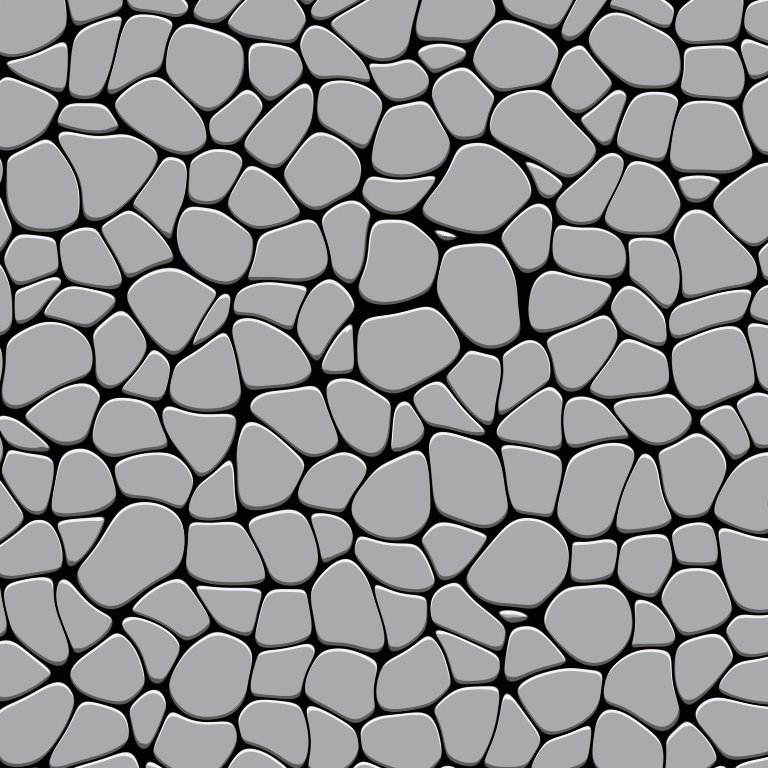
A WebGL 1 fragment shader for this texture:

```glsl
precision highp float;
// Rounded grey pebbles packed over black, lit from above.
// A weighted cellular pattern sets the stones; a soft minimum over the
// distances to their borders rounds the corners and gives the rim normal.

uniform vec2 u_resolution;

const float STONES_ACROSS = 12.5;
const float MAX_WEIGHT = 0.55;
const float HALF_GAP = 0.018;

const vec3 GAP_COLOUR = vec3(0.01);
const vec3 STONE_COLOUR = vec3(0.66, 0.665, 0.68);
const vec3 RIM_LIGHT = vec3(0.95, 0.95, 0.96);
const vec3 RIM_SHADE = vec3(0.36, 0.36, 0.37);

vec3 hash3(vec2 cell) {
  vec3 q = fract(cell.xyx * vec3(0.1031, 0.1030, 0.0973));
  q += dot(q, q.yxz + 33.33);
  return fract((q.xxy + q.yzz) * q.zyx);
}

// Centre (xy) and weight (z) of the stone that belongs to a grid cell.
vec3 stoneAt(vec2 cell, float maxWeight) {
  vec3 h = hash3(cell + 17.0);
  return vec3(cell + 0.5 + 0.8 * (h.xy - 0.5), maxWeight * h.z * h.z);
}

// Layered sines bend straight borders into gentle curves.
vec2 bend(vec2 p, float amount) {
  p += amount * sin(p.yx * 2.3 + 1.7 * sin(p * 0.9 + vec2(0.4, 2.1)));
  return p + 0.5 * amount * sin(p.yx * 4.1 + vec2(2.6, 0.7));
}

// Grid cell of the stone that owns point p.
vec2 ownerCell(vec2 p, float maxWeight) {
  vec2 base = floor(p);
  vec2 owner = base;
  float best = 100.0;
  for (int y = -2; y <= 2; y++) {
    for (int x = -2; x <= 2; x++) {
      vec2 cell = base + vec2(float(x), float(y));
      vec3 stone = stoneAt(cell, maxWeight);
      vec2 away = p - stone.xy;
      float power = dot(away, away) - stone.z;
      if (power < best) {
        best = power;
        owner = cell;
      }
    }
  }
  return owner;
}

// Soft distance to the rim (x) and outward unit normal (yz).
vec3 stoneRim(vec2 p, vec2 owner, float maxWeight) {
  vec3 own = stoneAt(owner, maxWeight);
  float rounding = 0.055 + 0.08 * own.z;
  float total = 0.0;
  vec2 outward = vec2(0.0);
  for (int y = -2; y <= 2; y++) {
    for (int x = -2; x <= 2; x++) {
      if (x != 0 || y != 0) {
        vec3 other = stoneAt(owner + vec2(float(x), float(y)), maxWeight);
        vec2 toOther = other.xy - own.xy;
        float spacing = max(length(toOther), 0.001);
        vec2 toP = p - own.xy;
        float border = 0.5 * (spacing + (own.z - other.z) / spacing)
                     - dot(toP, toOther) / spacing;
        float share = exp(-border / rounding);
        total += share;
        outward += share * toOther / spacing;
      }
    }
  }
  total = max(total, 1e-20);
  outward /= total;
  return vec3(-rounding * log(total), outward / max(length(outward), 0.001));
}

// Coverage of a rim band that fades out where the rim turns sideways.
float rimBand(float depth, float facing, float width, float blur) {
  float reach = width * max(facing, 0.0);
  return smoothstep(0.0, 0.35, facing)
       * (1.0 - smoothstep(reach - blur, reach + blur, depth));
}

void main() {
  float pixel = STONES_ACROSS / u_resolution.y;
  vec2 p = bend(gl_FragCoord.xy * pixel, 0.09);

  vec3 rim = stoneRim(p, ownerCell(p, MAX_WEIGHT), MAX_WEIGHT);
  float depth = rim.x - HALF_GAP;
  float blur = 0.65 * pixel;

  // Light on upper rims, shade on lower rims, black between the stones.
  vec3 colour = STONE_COLOUR;
  colour = mix(colour, RIM_SHADE, rimBand(depth, -rim.z, 0.05, blur));
  colour = mix(colour, RIM_LIGHT, rimBand(depth, rim.z, 0.045, blur));
  colour = mix(GAP_COLOUR, colour, smoothstep(-blur, blur, depth));

  gl_FragColor = vec4(colour, 1.0);
}
```
